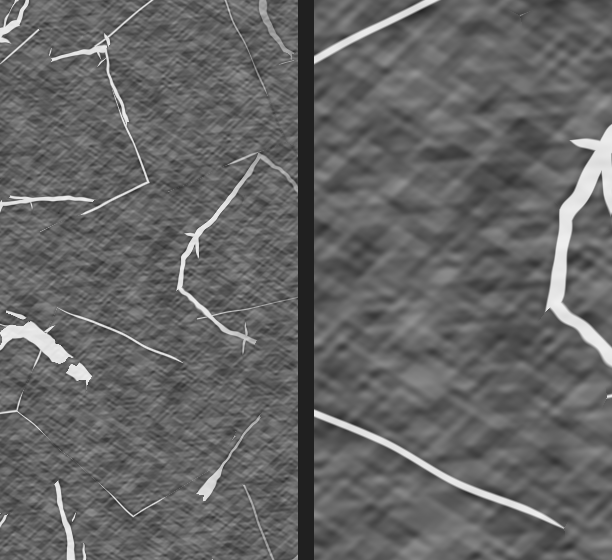
Left, the full canvas; right, a detail of the centre.
This texture is drawn by a Shadertoy shader. Its source:

```glsl
// Dark grey stone with fine cross-hatching, split by pale branching veins.
// Veins are warped Voronoi borders, each with its own width or left out;
// the hatching is value noise stretched along several directions.

#define STONE_GREY   0.392
#define VEIN_WHITE   0.90
#define VEIN_GREY    0.63
#define HATCH_AMOUNT 0.15
#define HALO_DEPTH   0.07
#define MAIN_SCALE   4.4
#define MAIN_WIDTH   0.0056
#define THREAD_WIDTH 0.0019
#define SHARD_WIDTH  0.0026
#define VEIN_TILT    0.6

float hash(vec2 p) {
    return fract(sin(dot(p, vec2(127.1, 311.7))) * 43758.545);
}

vec2 hash2(vec2 p) {
    return vec2(hash(p), hash(p + 57.3));
}

float noise(vec2 p) {
    vec2 i = floor(p), f = fract(p);
    f = f * f * (3.0 - 2.0 * f);
    return mix(mix(hash(i), hash(i + vec2(1, 0)), f.x),
               mix(hash(i + vec2(0, 1)), hash(i + vec2(1, 1)), f.x), f.y);
}

mat2 rotate(float a) {
    float c = cos(a), s = sin(a);
    return mat2(c, s, -s, c);
}

// Displaces p with smooth noise of the given frequency
vec2 wobble(vec2 p, float frequency, float amount) {
    vec2 q = p * frequency;
    return amount * (vec2(noise(q + 3.7), noise(q + 41.2)) - 0.5);
}

vec2 site(vec2 id, float seed) {
    return id + 0.1 + 0.8 * hash2(id + seed);
}

// Signed depth inside the veins (positive inside), in canvas heights
float veinDepth(vec2 p, float scale, float seed, float keep, float width) {
    p *= scale;
    vec2 cell = floor(p), nearId = cell, nearSite = p;
    float best = 1e3;
    for (int y = -1; y <= 1; y++)
    for (int x = -1; x <= 1; x++) {
        vec2 id = cell + vec2(x, y), s = site(id, seed);
        float d = distance(p, s);
        if (d < best) { best = d; nearId = id; nearSite = s; }
    }
    float depth = -1.0;
    for (int y = -2; y <= 2; y++)
    for (int x = -2; x <= 2; x++) {
        vec2 id = nearId + vec2(x, y);
        // The sum of both ids names the shared border
        float kind = hash(nearId + id + seed + 0.5);
        if ((x == 0 && y == 0) || kind > keep) continue;
        vec2 s = site(id, seed);
        float d = dot(0.5 * (s + nearSite) - p, normalize(s - nearSite));
        depth = max(depth, width * mix(1.35, 0.35, kind / keep) - d / scale);
    }
    return depth;
}

// Crossing strokes, centred on zero
float hatching(vec2 p) {
    float sum = 0.0;
    for (int i = 0; i < 3; i++) {
        float k = float(i);
        vec2 q = rotate(0.55 - 0.65 * k) * p;
        sum += noise(q * vec2(42.0, 235.0) + 17.0 * k) - 0.5;
    }
    return sum;
}

void mainImage(out vec4 fragColor, in vec2 fragCoord) {
    vec2 p = fragCoord / iResolution.y;
    float across = fragCoord.x / iResolution.x;
    float soft = max(0.8 / iResolution.y, 0.0008);

    // Stretch the vein cells along the tilted direction
    vec2 ragged = p + wobble(p, 28.0, 0.010) + wobble(p, 80.0, 0.004);
    mat2 tilt = rotate(VEIN_TILT);
    vec2 q = tilt * (ragged + wobble(p, 5.0, 0.05)) * vec2(1.2, 0.85);

    // Broad veins with swollen, pitted patches
    float bulge = smoothstep(0.62, 0.88, noise(p * 5.5 + 8.3));
    float swell = 0.4 + 1.1 * noise(p * 10.0 + 2.1);
    float broad = veinDepth(q, MAIN_SCALE, 5.0, 0.52, MAIN_WIDTH * swell + 0.013 * bulge);
    broad -= 0.025 * bulge * smoothstep(0.56, 0.72, noise(q * 48.0));

    // Long broken threads
    vec2 t = rotate(-0.35) * (p + wobble(p, 22.0, 0.006)) * vec2(1.1, 0.9);
    float gaps = smoothstep(0.5, 0.75, noise(p * 16.0 + 31.0));
    float thread = veinDepth(t, 3.8, 23.0, 0.6, THREAD_WIDTH * (1.0 - 1.5 * gaps));

    // Small shards clustered beside the broad veins
    float zone = smoothstep(-0.045, -0.01, broad) * smoothstep(0.42, 0.6, noise(p * 7.0 + 60.0));
    float shard = veinDepth(q, 15.0, 71.0, 0.45, SHARD_WIDTH * swell) - 0.015 * (1.0 - zone);

    float depth = max(broad, max(thread, shard));
    float cover = smoothstep(-soft, soft, depth);
    float halo = smoothstep(-0.006, 0.0, depth);

    // Stone, then veins that turn greyer towards the right
    float hatch = hatching(p);
    float stone = STONE_GREY + HATCH_AMOUNT * hatch + 0.03 * (noise(p * 13.0) - 0.5);
    stone -= HALO_DEPTH * halo;
    float fade = smoothstep(0.6, 0.92, across + 0.3 * (noise(p * 3.5 + 12.0) - 0.5));
    float vein = mix(VEIN_WHITE, VEIN_GREY, fade) + 0.07 * hatch * (0.5 + fade);

    fragColor = vec4(vec3(mix(stone, vein, cover)), 1.0);
}
```
